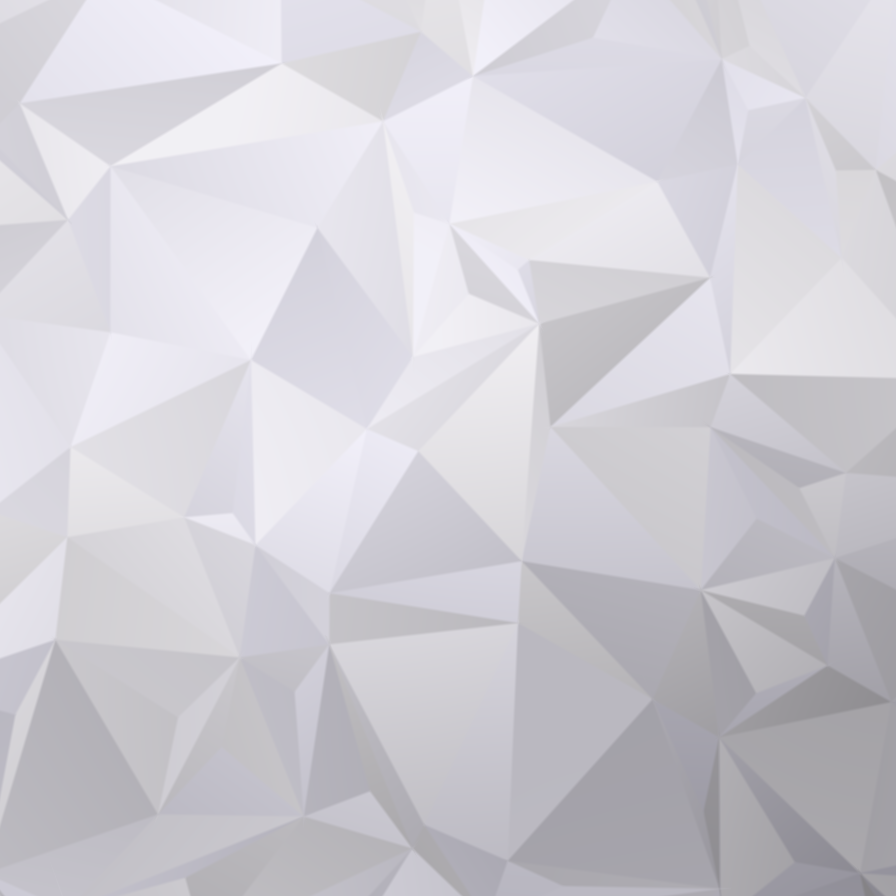
Give the GLSL for this background, as a Shadertoy shader.

```glsl
// Pale low-poly backdrop: a rotated lattice of jittered points is cut into
// triangles, some cut again into slivers, and each facet gets its own tone
// over a broad light that falls from bright top to dusky lower right.

const float CELLS = 7.0;
const mat2 TURN = mat2(0.88, 0.475, -0.475, 0.88);

vec3 hash3(vec2 p) {
    vec3 q = fract(p.xyx * vec3(0.1031, 0.1030, 0.0973));
    q += dot(q, q.yxz + 33.33);
    return fract((q.xxy + q.yzz) * q.zyx);
}

float cross2(vec2 a, vec2 b) {
    return a.x * b.y - a.y * b.x;
}

vec2 latticePoint(vec2 cell) {
    return cell + 0.03 + 0.94 * hash3(cell + 71.0).xy;
}

// Signed distance to the line a-b, positive on its left
float leftOf(vec2 p, vec2 a, vec2 b) {
    return cross2(normalize(b - a), p - a);
}

// Broad light over the canvas
float lightAt(vec2 uv) {
    vec2 toGlow = uv - vec2(0.41, 0.8);
    float light = mix(0.69, 0.835, smoothstep(0.0, 0.6, uv.y));
    light += 0.055 * exp(-7.0 * dot(toGlow, toGlow));
    light += 0.05 * (1.0 - uv.x) * (1.0 - uv.y);
    float dusk = smoothstep(0.45, 1.0, uv.x) * (1.0 - smoothstep(0.2, 0.95, uv.y));
    return light - 0.11 * dusk;
}

vec3 facetColor(vec2 p, vec2 center, vec3 rnd) {
    vec2 uv = mix(center, p, 0.5) * TURN / CELLS;
    float tone = lightAt(uv) + 0.11 * (rnd.x - 0.5);
    // A few facets catch the light or fall into shade
    tone += 0.035 * step(0.86, rnd.y) - 0.05 * step(rnd.y, 0.1);
    // Slight slope of tone across the facet
    float angle = 6.2832 * rnd.z;
    tone += 0.035 * dot(p - center, vec2(cos(angle), sin(angle)));
    float cool = fract(rnd.x * 7.0 + rnd.z * 5.0);
    return min(tone, 0.94) + vec3(0.007, 0.0, mix(0.012, 0.042, cool));
}

// Adds one soft-edged facet to the weighted sum
void addFacet(inout vec4 sum, vec2 p, vec2 a, vec2 b, vec2 c, float soft) {
    float inside = min(leftOf(p, a, b), min(leftOf(p, b, c), leftOf(p, c, a)));
    float weight = smoothstep(-soft, soft, inside);
    if (weight > 0.0) {
        vec2 center = (a + b + c) / 3.0;
        vec3 rnd = hash3(floor(center * 331.0));
        sum += weight * vec4(facetColor(p, center, rnd), 1.0);
    }
}

// Keeps a triangle whole, or fans it around an inner point
void addTriangle(inout vec4 sum, vec2 p, vec2 a, vec2 b, vec2 c, float soft) {
    vec3 rnd = hash3(floor((a + b + c) * 97.0));
    if (rnd.x > 0.24) {
        addFacet(sum, p, a, b, c, soft);
        return;
    }
    vec2 inner = mix(mix(a, b, 0.25 + 0.5 * rnd.y), c, 0.12 + 0.35 * rnd.z);
    addFacet(sum, p, a, b, inner, soft);
    addFacet(sum, p, b, c, inner, soft);
    addFacet(sum, p, c, a, inner, soft);
}

void mainImage(out vec4 fragColor, in vec2 fragCoord) {
    vec2 p = TURN * (fragCoord / iResolution.y) * CELLS;
    float soft = max(0.015, CELLS / iResolution.y);
    vec4 sum = vec4(0.0);

    // Only four quads can reach this point
    for (int j = -1; j <= 0; j++)
    for (int i = -1; i <= 0; i++) {
        vec2 cell = floor(p) + vec2(i, j);
        vec2 a = latticePoint(cell);
        vec2 b = latticePoint(cell + vec2(1, 0));
        vec2 c = latticePoint(cell + vec2(1, 1));
        vec2 d = latticePoint(cell + vec2(0, 1));

        // Pick a diagonal that stays inside the quad
        float fitAC = min(cross2(b - a, c - a), cross2(c - a, d - a));
        float fitBD = min(cross2(b - a, d - a), cross2(c - b, d - b));
        bool cutAC = fitAC > 0.0 && (fitBD <= 0.0 || hash3(cell + 19.0).z < 0.5);
        if (cutAC) {
            addTriangle(sum, p, a, b, c, soft);
            addTriangle(sum, p, a, c, d, soft);
        } else {
            addTriangle(sum, p, a, b, d, soft);
            addTriangle(sum, p, b, c, d, soft);
        }
    }
    fragColor = vec4(sum.rgb / max(sum.a, 0.001), 1.0);
}
```
